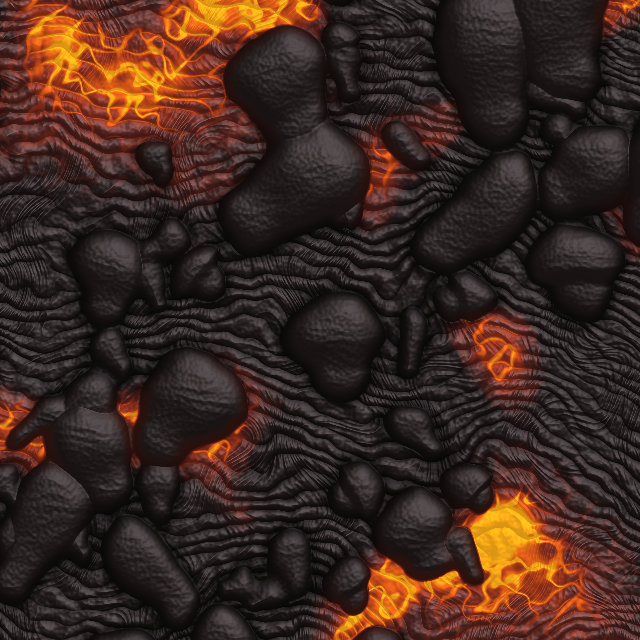
A Shadertoy shader for this texture:

```glsl
// Cooling lava field: dark pillow lobes over ropy wrinkled crust with glowing cracks.
#define LOBE_SIZE 0.20       // cell of the large lobes, in canvas heights
#define LOBE_DENSITY 0.95
#define BUD_SIZE 0.10        // cell of the small lobes
#define BUD_DENSITY 0.45
#define ROPES 40.0           // folds per canvas height
#define ROPE_HEIGHT 0.0065
#define WRINKLE_HEIGHT 0.0042
#define PATCH_HEAT 0.85      // strength of the scattered glowing patches
#define ROCK_DARK vec3(0.092, 0.070, 0.070)
#define ROCK_LIGHT vec3(0.34, 0.305, 0.315)
#define LIGHT_DIR vec3(0.25, 0.50, 0.83)

vec2 hash2(vec2 p) {
    vec3 q = fract(p.xyx * vec3(0.1031, 0.1030, 0.0973));
    q += dot(q, q.yzx + 33.33);
    return fract((q.xx + q.yz) * q.zy);
}

float corner(vec2 cell, vec2 offset) {
    float angle = 6.2832 * hash2(cell).x;
    return dot(vec2(cos(angle), sin(angle)), offset);
}

// Gradient noise, about -0.7 to 0.7
float gnoise(vec2 p) {
    vec2 i = floor(p), f = fract(p), e = vec2(0.0, 1.0);
    vec2 u = f * f * f * (f * (f * 6.0 - 15.0) + 10.0);
    return mix(mix(corner(i, f), corner(i + e.yx, f - e.yx), u.x),
               mix(corner(i + e.xy, f - e.xy), corner(i + e.yy, f - e.yy), u.x), u.y);
}

// Two main molten areas: a wide pool and a tent-shaped vent
float hotspots(vec2 p) {
    vec2 pool = (p - vec2(0.21, 0.87)) / vec2(0.23, 0.12);
    float side = p.x - 0.81;
    vec2 vent = vec2(side, p.y + 0.6 * abs(side) - 0.13) / vec2(0.17, 0.13);
    return exp(-dot(pool, pool)) + exp(-dot(vent, vent));
}

// Coordinate across the folds, bent into chevrons on the right
float ropeCoord(vec2 p) {
    float side = p.x - 0.84 + 0.35 * (p.y - 0.2);
    float tent = 0.7 * sqrt(side * side + 0.001) * smoothstep(0.45, 0.75, p.x);
    return p.y + tent + 0.12 * gnoise(p * 3.0) + 0.04 * gnoise(p * 10.0) + 0.014 * gnoise(p * 27.0);
}

float smoothMin(float a, float b, float k) {
    float h = max(k - abs(a - b), 0.0) / k;
    return min(a, b) - 0.25 * k * h * h;
}

// Rounded profile: t is 0 at the middle and 1 at the rim
float dome(float t) { return pow(max(1.0 - t * t * t, 0.0), 0.7); }

// Scattered tapered capsules: x = height, y = signed distance to the outline
vec2 lobes(vec2 p, float size, float density, float seed) {
    vec2 result = vec2(0.0, 1.0);
    for (int n = 0; n < 9; n++) {
        vec2 cell = floor(p / size) + vec2(n % 3, n / 3) - 1.0;
        vec2 a = hash2(cell + seed), b = hash2(cell + seed + 57.0);
        vec2 center = (cell + 0.15 + 0.7 * a) * size;
        float open = smoothstep(0.62, 0.80, center.x) * (1.0 - smoothstep(0.55, 0.70, center.y));
        if (b.x > density * (1.0 - 0.7 * open) * (1.0 - min(1.3 * hotspots(center), 0.9))) continue;
        float angle = 1.57 + 2.4 * (fract(a.x * 17.0) - 0.5);
        vec2 axis = vec2(cos(angle), sin(angle)) * size * (0.04 + 0.30 * fract(a.y * 23.0));
        vec2 d = p - center;
        float along = clamp(dot(d, axis) / dot(axis, axis), -1.0, 1.0);
        float radius = size * mix(0.19, 0.36, b.y) * (1.0 + 0.2 * sin(1.57 * along));
        float dist = length(d - axis * along);
        result.x = -smoothMin(-result.x, -radius * dome(min(dist / radius, 1.0)), 0.008);
        result.y = smoothMin(result.y, dist - radius, 0.02);
    }
    return result;
}

// x = height, y = distance to lobe outline, z = lobe cover, w = rope ridge
vec4 surface(vec2 p) {
    vec2 bent = p + 0.026 * vec2(gnoise(p * 7.0), gnoise(p * 7.0 + 31.0))
                  + 0.008 * vec2(gnoise(p * 21.0), gnoise(p * 21.0 + 47.0));
    vec2 big = lobes(bent, LOBE_SIZE, LOBE_DENSITY, 11.0);
    vec2 small = lobes(bent, BUD_SIZE, BUD_DENSITY, 83.0);
    float gap = smoothMin(big.y, small.y, 0.012);
    float cover = 1.0 - smoothstep(-0.003, 0.003, gap);
    float s = ropeCoord(p);
    float ridge = pow(abs(sin(3.1416 * ROPES * s)), 0.8);
    float strength = 0.3 + 0.8 * smoothstep(-0.35, 0.3, gnoise(p * 6.0 + 5.0));
    float wrinkle = abs(gnoise(vec2(p.x * 75.0 + 12.0 * gnoise(p * 8.0), s * 30.0)));
    float crust = ROPE_HEIGHT * ridge * strength - WRINKLE_HEIGHT * wrinkle + 0.004 * gnoise(p * 42.0);
    float body = max(max(big.x, small.x), 0.03 * dome(clamp(1.0 + gap / 0.035, 0.0, 1.0)));
    float skin = 0.75 * body - 0.002 * abs(gnoise(bent * vec2(22.0, 60.0)));
    float grain = 0.0009 * gnoise(p * 150.0);
    return vec4(mix(crust, skin, cover) + grain, gap, cover, ridge);
}

// Emitted colour from dull red to yellow
vec3 glowRamp(float t) {
    vec3 c = mix(vec3(0.0), vec3(0.22, 0.05, 0.03), smoothstep(0.0, 0.28, t));
    c = mix(c, vec3(0.50, 0.14, 0.07), smoothstep(0.30, 0.55, t));
    c = mix(c, vec3(0.90, 0.37, 0.10), smoothstep(0.52, 0.74, t));
    return mix(c, vec3(1.0, 0.68, 0.09), smoothstep(0.74, 0.95, t));
}

void mainImage(out vec4 fragColor, in vec2 fragCoord) {
    vec2 p = fragCoord / iResolution.y, e = vec2(0.0016, 0.0);
    vec4 ground = surface(p);
    float gap = ground.y, cover = ground.z, ridge = ground.w;
    // Rock shading with dark grooves and lobe feet
    vec2 slope = vec2(surface(p + e.xy).x, surface(p + e.yx).x) - ground.x;
    vec3 normal = normalize(vec3(-slope / e.x, 1.0)), light = normalize(LIGHT_DIR);
    float lit = pow(max(dot(normal, light), 0.0), 5.0);
    float gloss = pow(max(dot(normal, normalize(light + vec3(0.0, 0.0, 1.0))), 0.0), 40.0);
    float shade = 0.5 + 0.5 * smoothstep(0.0, 0.02, abs(gap));
    shade *= mix(0.55 + 0.45 * ridge, 1.0, cover);
    vec3 rock = (mix(ROCK_DARK, ROCK_LIGHT, lit) + 0.06 * gloss * (1.0 - 0.7 * cover)) * shade;
    // Heat, brightest along grooves and branching cracks
    float heat = hotspots(p) + PATCH_HEAT * smoothstep(0.12, 0.46, gnoise(p * 4.5 + 19.0));
    float flicker = gnoise(p * 34.0);
    float vein = 1.0 - smoothstep(0.0, 0.13, abs(gnoise(p * 18.0 + 0.5 * flicker)));
    float crack = max(pow(1.0 - ridge, 3.0), vein);
    float t = heat * (0.38 + 0.48 * crack + 0.25 * flicker) + 0.75 * max(heat - 0.6, 0.0);
    t *= 1.0 - cover;
    vec3 color = rock * (1.0 - smoothstep(0.3, 0.7, t)) + glowRamp(t) * (0.85 + 0.3 * lit);
    color += vec3(0.14, 0.03, 0.01) * min(heat, 1.0) * cover * smoothstep(-0.025, 0.0, gap);
    fragColor = vec4(color, 1.0);
}
```
